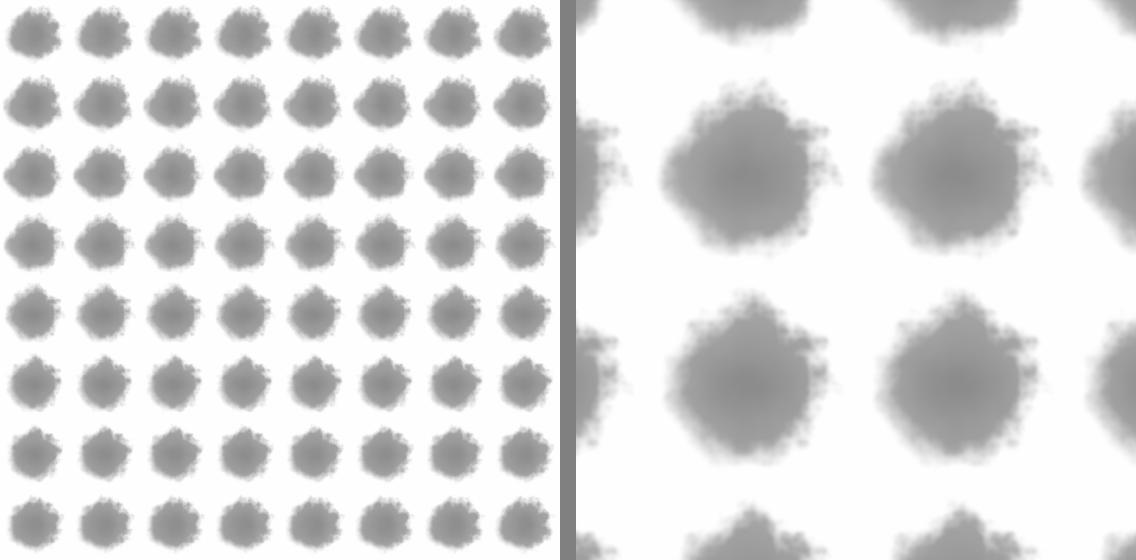
Left, the full canvas; right, a detail of the centre.
A WebGL 1 fragment shader for this pattern:

```glsl
precision highp float;
// An 8 by 8 sheet of soft grey smoke puffs, read row by row from the top left.
// Each puff is a disc with two blunt tips, frayed by layered cellular noise;
// one looping phase moves the noise and the tips from each puff to the next.

#define GRID 8.0
#define RADIUS 0.335
#define SOFTNESS 0.075
#define TOP_TIP 0.065
#define LEFT_TIP 0.075
#define FRAY 0.13
#define DRIFT 0.27
#define PAPER 0.996
#define CORE_GREY 0.555
#define RIM_GREY 0.64
#define TAU 6.2831853

uniform vec2 u_resolution;

vec2 hash2(vec2 p) {
  vec2 q = vec2(dot(p, vec2(127.1, 311.7)), dot(p, vec2(269.5, 183.3)));
  return fract(sin(q) * 43758.5);
}

// Sum of soft blobs around cell points that orbit once per loop.
float cellBlobs(vec2 p, float phase) {
  vec2 base = floor(p);
  vec2 local = p - base;
  float sum = 0.0;
  for (int y = -1; y <= 1; y++) {
    for (int x = -1; x <= 1; x++) {
      vec2 cell = vec2(float(x), float(y));
      vec2 seed = hash2(base + cell);
      vec2 away = cell + 0.5 + DRIFT * sin(phase + TAU * seed) - local;
      sum += exp(-6.0 * dot(away, away));
    }
  }
  return sum - 0.52;
}

// Three octaves of blobs, centred near zero.
float smokeNoise(vec2 p, float phase) {
  float sum = 0.0;
  float weight = 0.55;
  for (int i = 0; i < 3; i++) {
    sum += weight * cellBlobs(p, phase);
    p = p * 2.0 + vec2(17.3, 9.1);
    weight *= 0.5;
  }
  return sum;
}

// Blunt spike pointing along the given angle.
float tip(vec2 dir, float angle, float sharpness) {
  float facing = dot(dir, vec2(cos(angle), sin(angle)));
  return pow(max(facing, 0.0001), sharpness);
}

// Rises to 1 at one moment of the loop and falls to 0 half a loop away.
float swell(float phase, float peak) {
  return 0.5 + 0.5 * cos(phase - TAU * peak);
}

float puffDensity(vec2 p, float phase) {
  float r = length(p);
  vec2 dir = p / max(r, 0.0001);

  // Outline
  float topSwell = swell(phase, 0.40);
  float leftSwell = swell(phase, 0.24);
  float edge = RADIUS + TOP_TIP * topSwell * tip(dir, 1.5, 9.0);
  edge += LEFT_TIP * leftSwell * tip(dir, 3.4 - 0.2 * topSwell, 8.0);
  edge += 0.04 * (1.0 - topSwell) * tip(dir, 0.45, 20.0);

  // Frayed rim, ragged on the right and calmer below
  float ragged = 0.75 + 0.3 * dir.x + 0.2 * dir.y;
  edge += FRAY * ragged * smokeNoise(p * 6.0 + 4.0, phase);

  float density = smoothstep(-SOFTNESS, SOFTNESS, edge - r);
  return density * smoothstep(0.5, 0.42, r);
}

void main() {
  // Grid cell and its place in the loop
  vec2 grid = gl_FragCoord.xy / u_resolution * GRID;
  vec2 cell = floor(grid);
  vec2 p = fract(grid) - vec2(0.49, 0.5);
  float frame = cell.x + GRID * (GRID - 1.0 - cell.y);
  float phase = TAU * frame / (GRID * GRID);

  // Shading
  float mottle = 0.025 * smokeNoise(p * 4.0 + 30.0, phase);
  float grey = mix(CORE_GREY, RIM_GREY, smoothstep(0.02, 0.36, length(p)));
  float shade = mix(PAPER, grey + mottle, puffDensity(p, phase));
  gl_FragColor = vec4(vec3(shade), 1.0);
}
```
